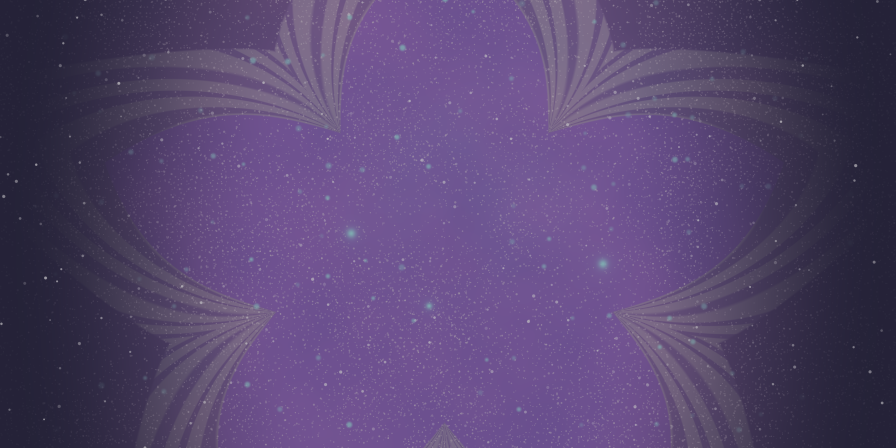
Reproduce this background procedurally as a Shadertoy shader.

```glsl
// A dusky violet five-petal flower with striped outer petals under a field of stars.
#define CENTER_SHIFT vec2(-0.008, 0.414)
#define SQUASH 0.905
#define NOTCH vec2(0.320, 0.232)
#define PETAL_LENGTH 0.477
#define OUTER_SCALE 1.63
#define STRIPE_PERIOD 0.175
#define STRIPE_BEND 0.90
#define FADE_START 0.37
#define FADE_END 0.98
#define DUST_LEVEL 0.55

const vec3 EDGE_COLOR = vec3(0.145, 0.135, 0.220);
const vec3 HAZE_COLOR = vec3(0.375, 0.290, 0.465);
const vec3 FLOWER_COLOR = vec3(0.440, 0.322, 0.568);
const vec3 FAN_COLOR = vec3(0.410, 0.325, 0.500);
const vec3 STRIPE_COLOR = vec3(0.490, 0.425, 0.540);
const vec3 STAR_COLOR = vec3(0.74, 0.73, 0.75);
const vec3 DUST_COLOR = vec3(0.66, 0.62, 0.66);
const vec3 TEAL_COLOR = vec3(0.50, 0.70, 0.70);

float hash(vec2 p) {
    return fract(sin(dot(p, vec2(127.1, 311.7))) * 43758.5453);
}

float noise(vec2 p) {
    vec2 i = floor(p), f = fract(p);
    f = f * f * (3.0 - 2.0 * f);
    return mix(mix(hash(i), hash(i + vec2(1, 0)), f.x),
               mix(hash(i + vec2(0, 1)), hash(i + vec2(1, 1)), f.x), f.y);
}

float fbm(vec2 p) {
    float sum = 0.0, weight = 0.5;
    for (int i = 0; i < 4; i++) {
        sum += weight * noise(p);
        p = p * 2.03 + 17.3;
        weight *= 0.5;
    }
    return sum;
}

// Fold the plane into half a petal: x runs along its axis, y across it
vec2 foldPetal(vec2 p) {
    float sector = 6.2831853 / 5.0;
    float a = mod(atan(p.x, p.y) + 0.5 * sector, sector) - 0.5 * sector;
    return length(p) * vec2(cos(a), abs(sin(a)));
}

// Negative inside a petal
float petalEdge(vec2 f, float power) {
    float t = max((f.x - NOTCH.x) / PETAL_LENGTH, 0.0);
    return f.y - NOTCH.y * (1.0 - pow(t, power));
}

// Curved, uneven stripes that spread from the notch between two petals
float fanStripes(vec2 f, float px) {
    vec2 w = f - NOTCH;
    float reach = max(length(w), 1e-4);
    float phi = atan(dot(w, vec2(0.588, -0.809)), dot(w, vec2(0.809, 0.588)));
    float s = (phi - STRIPE_BEND * reach) / STRIPE_PERIOD;
    s += 0.22 * sin(2.3 * s + 5.0 * reach);
    float halfWidth = mix(0.26, 0.40, hash(vec2(floor(s), 4.0)));
    halfWidth *= 1.12 - 0.75 * reach;
    float aa = min(1.2 * px / (reach * STRIPE_PERIOD), 0.5);
    return 1.0 - smoothstep(halfWidth - aa, halfWidth + aa, abs(fract(s) - 0.5));
}

// One jittered star per chosen grid cell
float starLayer(vec2 p, float cells, float radius, float density, float px) {
    vec2 g = p * cells, id = floor(g);
    if (hash(id + cells) > density) return 0.0;
    vec2 jitter = 0.12 + 0.76 * vec2(hash(id + 3.7), hash(id + 9.1));
    float d = length(g - id - jitter) / cells;
    float r = radius * mix(0.5, 1.0, hash(id + 5.3));
    return (1.0 - smoothstep(r - 0.7 * px, r + 0.7 * px, d)) * mix(0.3, 1.0, hash(id + 7.9));
}

float glow(vec2 p, vec2 at, float radius) {
    float d = length(p - at) / radius;
    return 0.65 * exp(-d * d * 5.0) + 0.28 * exp(-d * 1.6);
}

void mainImage(out vec4 fragColor, in vec2 fragCoord) {
    float px = 1.0 / iResolution.y;
    vec2 p = fragCoord * px;
    p.x -= 0.5 * iResolution.x * px;
    vec2 q = p - CENTER_SHIFT;
    vec2 f = foldPetal(vec2(q.x, q.y / SQUASH));

    // Flower and striped petals behind it
    float inner = 1.0 - smoothstep(-px, px, petalEdge(f, 2.9));
    float outer = 1.0 - smoothstep(-px, px, petalEdge(f / OUTER_SCALE, 1.3));
    vec3 color = mix(HAZE_COLOR, FAN_COLOR, outer);
    color = mix(color, STRIPE_COLOR, outer * fanStripes(f, px));
    color = mix(color, FLOWER_COLOR, inner);

    // Soft nebula tint
    float cloud = fbm(p * 4.0 + 8.0) - 0.47;
    color += cloud * vec3(0.09, 0.04, 0.04);
    float tealMist = exp(-12.0 * dot(p - vec2(0.06, 0.62), p - vec2(0.06, 0.62)));
    color += tealMist * fbm(p * 7.0) * vec3(-0.02, 0.035, 0.015);

    // Dark sides
    float fade = smoothstep(FADE_START, FADE_END, length((p - vec2(0.0, 0.48)) * vec2(1.0, 0.55)));
    color = mix(color, EDGE_COLOR, fade);

    // Fine clustered dust, thinner toward the sides
    float cluster = smoothstep(0.25, 0.65, fbm(p * 6.0 + 2.0));
    float dust = 0.0;
    for (int i = 0; i < 5; i++) {
        float k = float(i);
        dust += starLayer(p + k * 2.31, 88.0 - 12.0 * k, 0.0014 + 0.0003 * k, 0.25 + 0.35 * cluster, px);
    }
    color = mix(color, DUST_COLOR, min(dust, 1.2) * DUST_LEVEL * mix(1.0, 0.12, fade));

    // Larger white and teal stars
    float stars = starLayer(p + 5.2, 22.0, 0.0036, 0.24, px);
    color = mix(color, STAR_COLOR, 0.8 * stars);
    float tealStars = starLayer(p + 3.4, 12.0, 0.0065, 0.42, 2.5 * px);
    color = mix(color, TEAL_COLOR, 0.75 * tealStars * (1.0 - fade));

    // Three brightest stars
    float bright = glow(p, vec2(-0.216, 0.479), 0.022)
                 + glow(p, vec2(0.346, 0.411), 0.022)
                 + glow(p, vec2(-0.042, 0.317), 0.015);
    color = mix(color, TEAL_COLOR, min(bright, 1.0));

    fragColor = vec4(color, 1.0);
}
```
